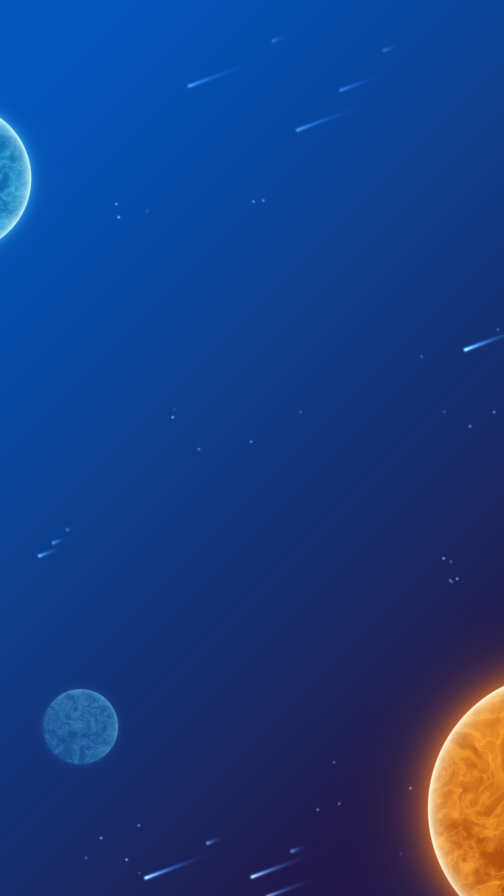
Give the GLSL for this background, as a Shadertoy shader.

```glsl
// Deep blue diagonal sky with three glowing planets, meteor showers and faint stars.

const vec2 METEOR_DIR = vec2(0.937, 0.349);

float hash(vec2 p) {
    vec3 q = fract(p.xyx * vec3(0.1031, 0.1030, 0.0973));
    q += dot(q, q.yzx + 33.33);
    return fract((q.x + q.y) * q.z);
}

float noise(vec2 p) {
    vec2 cell = floor(p), f = fract(p);
    f = f * f * (3.0 - 2.0 * f);
    vec2 e = vec2(0.0, 1.0);
    return mix(mix(hash(cell), hash(cell + e.yx), f.x),
               mix(hash(cell + e.xy), hash(cell + e.yy), f.x), f.y);
}

float fbm(vec2 p) {
    float sum = 0.0, amp = 0.5;
    for (int i = 0; i < 5; i++) {
        sum += amp * noise(p);
        p = mat2(1.6, 1.2, -1.2, 1.6) * p + 7.3;
        amp *= 0.5;
    }
    return sum;
}

// Diagonal gradient, t runs from the upper left to the lower right
vec3 sky(float t) {
    vec3 col = mix(vec3(0.008, 0.335, 0.735), vec3(0.04, 0.265, 0.595), smoothstep(0.02, 0.42, t));
    col = mix(col, vec3(0.085, 0.175, 0.425), smoothstep(0.30, 0.68, t));
    return mix(col, vec3(0.130, 0.095, 0.280), smoothstep(0.60, 0.88, t));
}

// Textured disc; rim = (strength, relative width), glow = (strength, width)
vec3 planet(vec3 col, vec2 q, float radius, vec3 dark, vec3 light, vec3 rimColor,
            vec3 glowColor, vec2 lightDir, vec2 rim, vec2 glow, float px) {
    float dist = length(q) - radius;
    vec2 n = q / radius;
    float facing = dot(n, lightDir);

    col = mix(col, glowColor, glow.x * exp(-max(dist, 0.0) / glow.y));

    vec2 warp = vec2(fbm(n * 3.0), fbm(n * 3.0 + 19.0));
    float cloud = fbm(n * 5.0 + 3.0 * warp);
    float vein = 1.0 - abs(2.0 * fbm(n * 7.0 + 4.0 * warp.yx) - 1.0);
    float tone = smoothstep(0.25, 0.75, cloud) * 0.65 + 0.4 * pow(vein, 8.0) + 0.2 * facing;
    vec3 surface = mix(dark, light, clamp(tone, 0.0, 1.0));

    float edge = exp(dist / (radius * rim.y)) * smoothstep(-0.5, 0.7, facing);
    surface = mix(surface, rimColor, clamp(rim.x * edge, 0.0, 1.0));
    return mix(col, surface, smoothstep(px, -px, dist));
}

// Streak with a sharp head at the origin of q and a fading tail
vec3 meteor(vec2 q, float len, float px) {
    float along = dot(q, METEOR_DIR) / len;
    float across = dot(q, vec2(-METEOR_DIR.y, METEOR_DIR.x));
    float width = 0.0025 + 0.5 * px;
    float fade = 1.0 - clamp(along, 0.0, 1.0);
    float body = smoothstep(-2.0 * px, 2.0 * px, along * len) * fade * fade;
    vec3 tint = mix(vec3(0.10, 0.45, 0.75), vec3(0.70, 0.95, 1.0), fade * fade * fade);
    return tint * body * exp(-across * across / (width * width));
}

vec3 showers(vec2 p, float px) {
    // First head and step to the next one
    const vec4 path[7] = vec4[7](
        vec4(0.588, 1.519, 0.086, 0.079), vec4(0.373, 1.606, 0.167, 0.090),
        vec4(0.076, 0.674, 0.028, 0.026), vec4(0.287, 0.035, 0.123, 0.069),
        vec4(0.498, 0.037, 0.079, 0.051), vec4(0.528, -0.002, 0.0, 0.0),
        vec4(0.921, 1.083, 0.0, 0.0));
    // Count, length of the first streak, brightness
    const vec3 look[7] = vec3[7](
        vec3(3, 0.165, 0.38), vec3(2, 0.155, 0.38), vec3(3, 0.060, 0.60), vec3(2, 0.155, 1.0),
        vec3(2, 0.138, 1.0), vec3(1, 0.115, 0.7), vec3(1, 0.140, 1.0));
    vec3 sum = vec3(0.0);
    for (int s = 0; s < 7; s++) {
        for (float i = 0.0; i < look[s].x; i++) {
            float k = i / max(look[s].x - 1.0, 1.0);
            float len = look[s].y * mix(1.0, 0.27, k);
            vec2 head = path[s].xy + i * path[s].zw;
            sum += look[s].z * (1.0 - 0.4 * k) * meteor(p - head, len, px);
        }
    }
    return sum;
}

// Loose clusters of stars: centre and spread, five scattered stars each
float stars(vec2 p, float px) {
    const vec4 cluster[6] = vec4[6](
        vec4(0.37, 1.38, 0.17, 0.04), vec4(0.92, 1.04, 0.09, 0.12), vec4(0.46, 0.94, 0.16, 0.06),
        vec4(0.88, 0.64, 0.06, 0.05), vec4(0.72, 0.18, 0.10, 0.12), vec4(0.20, 0.09, 0.14, 0.06));
    float sum = 0.0;
    for (int i = 0; i < 30; i++) {
        vec4 c = cluster[i / 5];
        vec2 id = vec2(float(i) * 3.7, 11.0);
        vec2 jitter = vec2(hash(id), hash(id + 41.0)) * 2.0 - 1.0;
        float size = 0.002 + 0.3 * px;
        float d = length(p - c.xy - c.zw * jitter) / size;
        sum += mix(0.12, 0.65, hash(id + 83.0)) * exp(-d * d);
    }
    return sum;
}

void mainImage(out vec4 fragColor, in vec2 fragCoord) {
    vec2 p = fragCoord / iResolution.x;
    float px = 1.0 / iResolution.x;
    float top = iResolution.y / iResolution.x;
    vec3 col = sky((p.x + top - p.y) / (1.0 + top));

    col += vec3(0.65, 0.85, 1.0) * stars(p, px);
    col += showers(p, px);

    // Cyan, dim blue and orange planets
    col = planet(col, p - vec2(-0.085, 1.424), 0.147, vec3(0.03, 0.38, 0.66), vec3(0.22, 0.66, 0.86),
                 vec3(0.80, 0.98, 1.0), vec3(0.25, 0.70, 0.95), vec2(0.98, 0.2),
                 vec2(1.1, 0.07), vec2(0.6, 0.010), px);
    col = planet(col, p - vec2(0.160, 0.336), 0.074, vec3(0.10, 0.31, 0.57), vec3(0.20, 0.47, 0.69),
                 vec3(0.40, 0.68, 0.85), vec3(0.15, 0.40, 0.65), vec2(0.75, 0.66),
                 vec2(0.7, 0.06), vec2(0.4, 0.005), px);
    col = planet(col, p - vec2(1.120, 0.174), 0.271, vec3(0.68, 0.30, 0.05), vec3(0.96, 0.60, 0.18),
                 vec3(1.0, 0.95, 0.82), vec3(0.88, 0.45, 0.16), vec2(-0.88, 0.47),
                 vec2(1.15, 0.055), vec2(0.75, 0.034), px);

    fragColor = vec4(clamp(col, 0.0, 1.0), 1.0);
}
```
